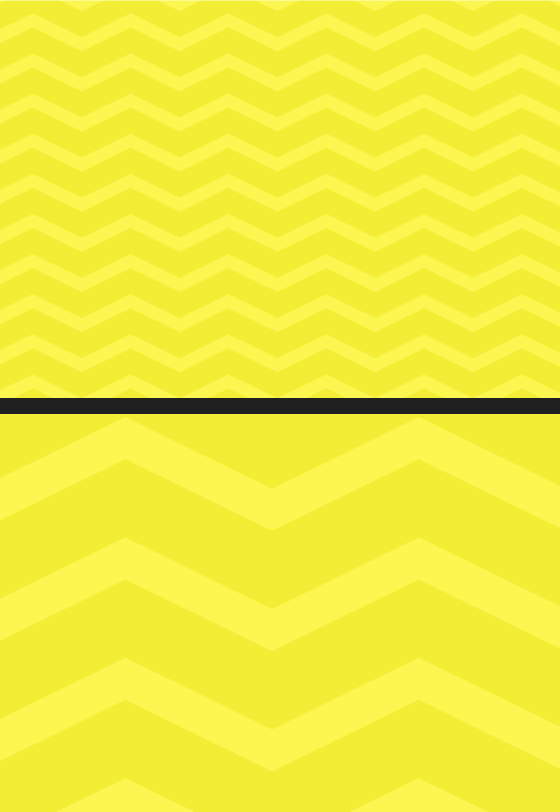
Top: the whole. Bottom: its middle third, enlarged.
This pattern is drawn by a Shadertoy shader. Its source:

```glsl
// Pale yellow chevron stripes running across a deeper yellow ground.

// Triangle wave: 0 at each peak, 1 at each valley.
float triangleWave(float x) {
    return 1.0 - abs(2.0 * fract(x) - 1.0);
}

// Signed distance to the nearest stripe; y points down, canvas height is 1.
float chevronDistance(vec2 p) {
    const float rowHeight = 0.1008;
    float zigzag = 0.06 * triangleWave((p.x - 0.0824) / 0.2458);
    float stripeCentre = 0.0335 + 0.0176 + zigzag;
    float y = mod(p.y - stripeCentre + 0.5 * rowHeight, rowHeight) - 0.5 * rowHeight;
    // The slope factor turns vertical distance into perpendicular distance.
    return (abs(y) - 0.0176) * 0.899;
}

void mainImage(out vec4 fragColor, in vec2 fragCoord) {
    vec2 p = vec2(fragCoord.x, iResolution.y - fragCoord.y) / iResolution.y;
    float pixel = 1.0 / iResolution.y;

    vec3 ground = vec3(0.957, 0.929, 0.208);
    vec3 stripe = vec3(0.984, 0.969, 0.314);
    vec3 edgeLight = vec3(1.0, 1.0, 0.95);

    float coverage = clamp(0.5 - chevronDistance(p) / pixel, 0.0, 1.0);
    vec3 color = mix(ground, stripe, coverage);

    // Hairline of near-white along the top
    float topEdge = clamp(0.5 + (0.00104 - p.y) / pixel, 0.0, 1.0);
    color = mix(color, edgeLight, topEdge);

    fragColor = vec4(color, 1.0);
}
```
